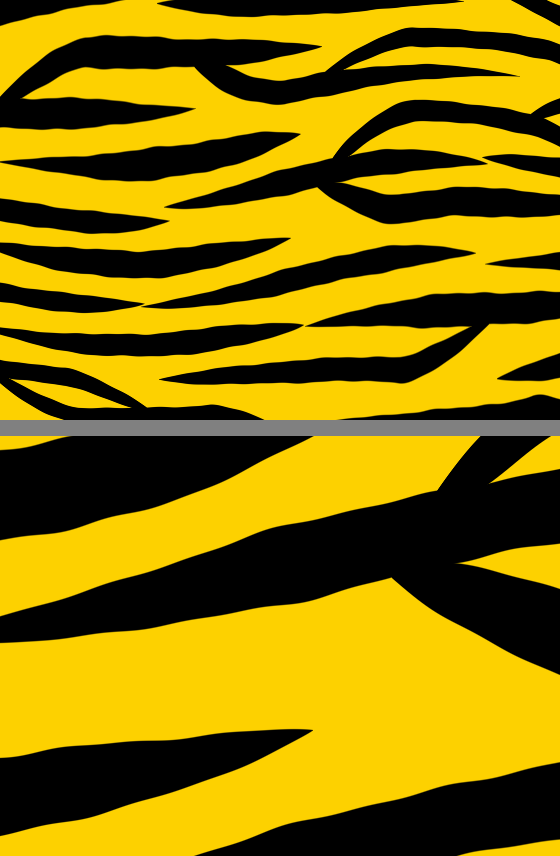
Top: the whole. Bottom: its middle third, enlarged.
Write a WebGL 1 fragment shader that draws this pattern.

```glsl
precision highp float;

// Tiger stripes: long tapered black strokes on yellow, laid in staggered rows.
// A shared flow of layered sines bends the rows; some stroke ends swerve
// into the neighbouring row and join its body, which makes the forks.

uniform vec2 u_resolution;

const vec3 YELLOW = vec3(0.992, 0.82, 0.0);
const vec3 BLACK = vec3(0.0);
const float ROWS = 10.0;          // rows per canvas height
const float PERIOD = 0.78;        // stroke spacing along a row
const float JOIN_CHANCE = 0.38;   // share of ends that fork

float hash(vec2 cell, float seed) {
  return fract(sin(dot(cell, vec2(12.71, 31.17)) + seed * 7.31) * 4375.85);
}

// Slow waves shared by all rows, in row units.
float flow(vec2 p) {
  return 0.6 * sin(2.4 * p.x + 3.5 * p.y - 0.22)
       + 0.22 * sin(5.5 * p.x - 3.0 * p.y + 1.0);
}

// Uneven hand-cut edge, about -1 to 1.
float edgeWobble(float x, float phase) {
  return 0.5 * sin(23.0 * x + phase)
       + 0.3 * sin(51.0 * x + phase * 2.3)
       + 0.2 * sin(97.0 * x + phase * 3.7);
}

// Row reached by a stroke end: -1 or 1 when it joins a neighbour, else 0.
float joinTarget(vec2 cell, float seed) {
  float pick = hash(cell, seed);
  return pick < JOIN_CHANCE ? (pick < 0.5 * JOIN_CHANCE ? -1.0 : 1.0) : 0.0;
}

// Signed height above the edge of one stroke; q = (x, row coordinate).
float stroke(vec2 q, vec2 cell) {
  float stagger = 0.5 * mod(cell.y, 2.0) + 0.24 * (hash(vec2(cell.y), 1.0) - 0.5);
  float centreX = (cell.x + 0.5 + stagger) * PERIOD;
  float halfLength = 0.5 * PERIOD * mix(0.92, 1.07, hash(cell, 2.0));
  float v = (q.x - centreX) / halfLength;
  if (abs(v) >= 1.0) return 1.0;

  // Centre line: a slight tilt, then a swerve where the end joins.
  float target = joinTarget(cell, v < 0.0 ? 3.0 : 4.0);
  float swerve = pow(clamp((abs(v) - 0.4) / 0.6, 0.0, 1.0), 1.4);
  float tilt = mix(-0.24, 0.24, hash(cell, 5.0)) * v;
  float centreY = mix(tilt, target, swerve * abs(target));

  // Width: skewed taper to a point, kept full where the end joins.
  float skewed = v + mix(-0.3, 0.3, hash(cell, 6.0)) * (1.0 - v * v);
  float sharpness = mix(2.4, 7.0, abs(target) * smoothstep(0.0, 0.4, abs(v)));
  float taper = pow(max(1.0 - pow(abs(skewed), sharpness), 0.0), 0.85);
  float halfWidth = mix(0.24, 0.32, hash(cell, 7.0)) * taper;

  float y = q.y - cell.y - 0.5 - centreY;
  float phase = 6.28 * hash(cell, y > 0.0 ? 8.0 : 9.0);
  return abs(y) - halfWidth * (1.0 + 0.12 * edgeWobble(q.x, phase));
}

// Union of all strokes that can reach this place.
float stripes(vec2 q) {
  float nearest = 1.0;
  float row = floor(q.y);
  float column = floor(q.x / PERIOD);
  for (int j = -2; j <= 2; j++) {
    for (int i = -2; i <= 1; i++) {
      vec2 cell = vec2(column + float(i), row + float(j));
      nearest = min(nearest, stroke(q, cell));
    }
  }
  return nearest;
}

void main() {
  vec2 p = gl_FragCoord.xy / u_resolution.y;
  float pixel = ROWS / u_resolution.y;
  float d = stripes(vec2(p.x, p.y * ROWS + flow(p)));
  float ink = 1.0 - smoothstep(-0.75 * pixel, 0.75 * pixel, d);
  gl_FragColor = vec4(mix(YELLOW, BLACK, ink), 1.0);
}
```
